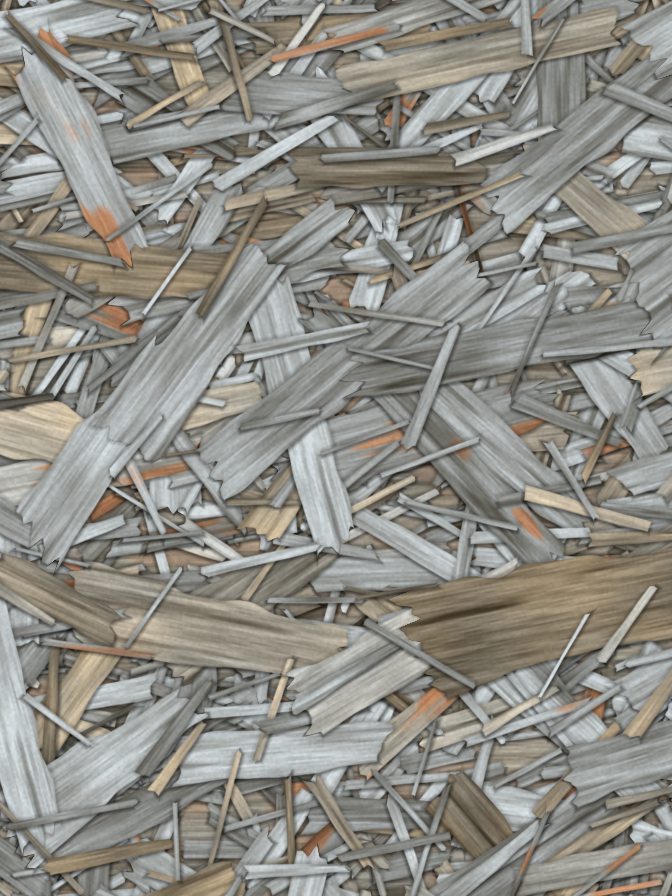
Reproduce this texture procedurally as a WebGL 2 fragment shader.

```glsl
#version 300 es
precision highp float;

uniform vec2 u_resolution;
out vec4 fragColor;

vec4 hash4(vec2 p) {
  return fract(sin(dot(p, vec2(127.1, 311.7)) + vec4(0.0, 1.7, 3.9, 5.3)) * 43758.5453);
}

float noise(vec2 p) {
  vec2 i = floor(p), f = fract(p);
  f = f * f * (3.0 - 2.0 * f);
  float low = mix(hash4(i).x, hash4(i + vec2(1, 0)).x, f.x);
  float high = mix(hash4(i + vec2(0, 1)).x, hash4(i + vec2(1, 1)).x, f.x);
  return mix(low, high, f.y);
}

// Weathered wood, from damp dark grey to bleached blue-white
vec3 woodRamp(float tone) {
  return mix(vec3(0.33, 0.32, 0.285), vec3(0.79, 0.82, 0.83), clamp(tone, -0.2, 1.08));
}

// Fibres run along q.x
vec3 woodGrain(vec2 q, float seed, float tone, float warmth, float rusty) {
  float streak = noise(vec2(q.x * 9.0, q.y * 130.0) + seed);
  float fibre = noise(vec2(q.x * 30.0, q.y * 320.0) + seed * 1.7);
  float blotch = noise(q * vec2(12.0, 24.0) + seed);
  float crack = smoothstep(0.7, 0.95, noise(vec2(q.x * 5.0, q.y * 75.0) - seed));
  float t = tone + 0.38 * (streak - 0.5) + 0.28 * (fibre - 0.5) + 0.26 * (blotch - 0.5) - 0.35 * crack;
  vec3 color = woodRamp(t);
  color *= mix(vec3(1.0), vec3(1.09, 0.97, 0.82), warmth * (0.5 + 0.7 * blotch));
  float stain = noise(q * vec2(14.0, 30.0) + seed * 2.3) + 0.3 * (streak - 0.5);
  float rust = rusty * smoothstep(0.52, 0.75, stain);
  return mix(color, vec3(0.74, 0.47, 0.29) * (0.65 + 0.5 * t), 0.75 * rust);
}

// Distance to a tapered flake with slanted, splintered ends
float flakeDistance(vec2 q, vec2 halfSize, vec4 shape, float seed) {
  float x = q.x + q.y * (shape.z - 0.5);
  float splinter = noise(vec2(q.y * 110.0, seed)) * 0.16 * halfSize.x;
  float wobble = noise(vec2(q.x * 22.0, seed + 5.0 * sign(q.y))) * 0.3 * halfSize.y;
  float taper = 1.0 - 0.4 * (shape.w - 0.3) * q.x / halfSize.x;
  return max(abs(x) - halfSize.x + splinter, abs(q.y) - halfSize.y * taper + wobble);
}

void main() {
  vec2 p = gl_FragCoord.xy / u_resolution.x;
  float pixel = 1.0 / u_resolution.x;

  // Compressed fibres below the flakes
  vec3 color = woodGrain(p, 3.0, 0.46, 0.5, 0.3);

  // Flakes grow towards the top, with slivers between
  for (int layer = 0; layer < 15; layer++) {
    float level = float(layer) / 14.0;
    bool sliver = layer % 3 == 2;
    float size = sliver ? 0.13 : 0.085 + 0.31 * pow(level, 1.3);
    float presence = sliver ? 0.75 : mix(0.95, 0.38, level);
    vec2 grid = p / size + 7.31 * float(layer);

    for (int y = -1; y <= 1; y++) {
      for (int x = -1; x <= 1; x++) {
        vec2 cell = floor(grid) + vec2(x, y);
        vec4 place = hash4(cell + 37.0 * float(layer));
        vec4 shape = hash4(cell + 37.0 * float(layer) + 117.3);
        if (shape.x > presence) continue;

        // Mostly level, with some steep flakes
        float lean = 2.0 * place.z - 1.0;
        float angle = 0.2 + 1.5 * lean * pow(abs(lean), 0.7);
        vec2 along = vec2(cos(angle), sin(angle));
        vec2 offset = (grid - cell - place.xy) * size;
        vec2 q = vec2(dot(offset, along), dot(offset, vec2(-along.y, along.x)));

        float halfLength = size * (0.45 + 0.4 * shape.y);
        float ratio = sliver ? mix(0.04, 0.13, shape.w) : mix(0.09, 0.3, shape.w);
        vec2 halfSize = halfLength * vec2(1.0, ratio);
        if (abs(q.x) > halfSize.x * 1.4 + 0.01 || abs(q.y) > halfSize.y * 1.3 + 0.01) continue;

        float seed = place.x * 90.0 + 11.0;
        float d = flakeDistance(q, halfSize, shape, seed);

        // Shadow, deeper on the lower side
        float shadow = 1.0 - smoothstep(0.0, 0.008, d);
        color *= 1.0 - shadow * (q.y < 0.0 ? 0.42 : 0.17);

        float cover = 1.0 - smoothstep(-pixel, pixel, d);
        if (cover <= 0.0) continue;
        float warmth = smoothstep(0.62, 0.95, fract(place.w * 7.3 + shape.y));
        float rusty = step(0.9, fract(place.x * 13.0 + shape.z));
        float tone = 0.67 + 0.5 * (place.w - 0.5) - 0.12 * warmth;
        tone -= 0.14 * smoothstep(-0.004, 0.0, d);
        color = mix(color, woodGrain(q, seed, tone, warmth, rusty), cover);
      }
    }
  }

  // Fine surface roughness
  color *= 0.96 + 0.08 * noise(p * 260.0);
  fragColor = vec4(color, 1.0);
}
```
